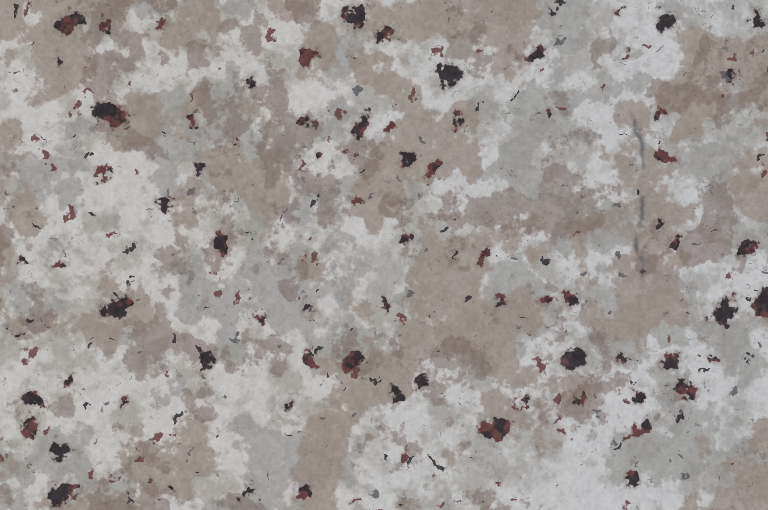
This texture is drawn by a Shadertoy shader. Its source:

```glsl
// Polished pale granite: cream ground, beige and grey patches, black and maroon grains.

const vec3 WHITE    = vec3(0.755, 0.748, 0.742);
const vec3 CREAM    = vec3(0.655, 0.642, 0.622);
const vec3 BEIGE    = vec3(0.570, 0.525, 0.498);
const vec3 GREY     = vec3(0.570, 0.566, 0.556);
const vec3 BROWN    = vec3(0.470, 0.415, 0.395);
const vec3 MAROON   = vec3(0.370, 0.225, 0.230);
const vec3 BLACK    = vec3(0.165, 0.150, 0.170);
const vec3 SLATE    = vec3(0.350, 0.350, 0.370);

// Sine-free hash: three values in 0..1 per lattice point
vec3 hash3(vec2 p) {
    vec3 q = fract(p.xyx * vec3(0.1031, 0.1030, 0.0973));
    q += dot(q, q.yxz + 33.33);
    return fract((q.xxy + q.yzz) * q.zyx);
}

float noise(vec2 p) {
    vec2 i = floor(p), f = fract(p);
    f = f * f * f * (f * (f * 6.0 - 15.0) + 10.0);
    float low  = mix(hash3(i).x, hash3(i + vec2(1, 0)).x, f.x);
    float high = mix(hash3(i + vec2(0, 1)).x, hash3(i + vec2(1, 1)).x, f.x);
    return mix(low, high, f.y);
}

// Rotated octaves, normalised to 0..1
float fbm(vec2 p, int octaves, float gain) {
    float sum = 0.0, total = 0.0, amp = 1.0;
    for (int i = 0; i < octaves; i++) {
        sum += amp * noise(p);
        total += amp;
        amp *= gain;
        p = mat2(1.6, 1.2, -1.2, 1.6) * p + 17.3;
    }
    return sum / total;
}

// Scattered elongated grains: x = distance in canvas units, y = random id
vec2 grains(vec2 p, float cells, float density, vec2 radii, float seed) {
    vec2 q = p * cells, cell = floor(q), nearest = vec2(1.0, 0.0);
    for (int y = -1; y <= 1; y++)
    for (int x = -1; x <= 1; x++) {
        vec2 c = cell + vec2(x, y);
        vec3 place = hash3(c + seed), form = hash3(c + seed + 71.0);
        if (place.z > density) continue;
        float angle = 0.6 + 2.2 * (form.x - 0.5);
        vec2 axis = vec2(cos(angle), sin(angle));
        vec2 d = q - c - 0.15 - 0.7 * place.xy;
        d = vec2(dot(d, axis), dot(d, vec2(-axis.y, axis.x)));
        d.y *= mix(1.1, 2.2, form.z);
        float dist = (length(d) - mix(radii.x, radii.y, form.y * form.y)) / cells;
        if (dist < nearest.x) nearest = vec2(dist, form.z);
    }
    return nearest;
}

float cover(float dist, float softness) {
    return smoothstep(softness, -softness, dist);
}

// Cloudy cream ground, cooler to the right
vec3 ground(vec2 p) {
    float cloud = fbm(p * 16.0 + 5.0, 5, 0.65);
    vec3 col = mix(CREAM, WHITE, smoothstep(0.32, 0.56, cloud));
    return col + vec3(-0.010, 0.0, 0.014) * smoothstep(0.3, 1.4, p.x);
}

// Translucent mineral patch with a ragged outline
float patches(vec2 p, float scale, float level) {
    return smoothstep(level, level + 0.07, fbm(p * scale, 6, 0.62));
}

// Broken dark crack, roughly upright
float vein(vec2 p) {
    float path = 1.26 + 0.05 * (fbm(vec2(p.y * 9.0, 3.0), 4, 0.6) - 0.5);
    float span = smoothstep(0.40, 0.55, p.y) * smoothstep(0.90, 0.80, p.y);
    float gaps = smoothstep(0.42, 0.58, fbm(p * 22.0 + 40.0, 3, 0.6));
    return cover(abs(p.x - path) - 0.004, 0.005) * span * gaps;
}

void mainImage(out vec4 fragColor, in vec2 fragCoord) {
    vec2 uv = fragCoord / iResolution.y;
    vec2 wobble = vec2(fbm(uv * 30.0, 4, 0.65), fbm(uv * 30.0 + 90.0, 4, 0.65)) - 0.5;
    vec2 warped = uv + 0.050 * wobble;
    float ragged = fbm(uv * 75.0 + 11.0, 3, 0.6) - 0.5;
    float fine = fbm(uv * 110.0, 3, 0.7);

    // Ground and patches
    vec3 col = ground(uv);
    col = mix(col, GREY, 0.65 * patches(uv + 31.0, 9.0, 0.555));
    col = mix(col, BEIGE, 0.75 * patches(uv + 7.0, 8.0, 0.535));
    col = mix(col, BROWN, 0.55 * patches(uv + 53.0, 10.0, 0.60));

    // Large grains with a stained rim, mixed black and maroon inside
    vec2 large = grains(warped, 11.0, 0.42, vec2(0.10, 0.34), 3.0);
    large.x += 0.020 * ragged;
    col = mix(col, BROWN, 0.40 * cover(large.x - 0.006, 0.010));
    float redness = smoothstep(0.40, 0.62, fbm(uv * 42.0 + 23.0, 3, 0.6) + 0.3 * (large.y - 0.5));
    col = mix(col, mix(BLACK, MAROON, redness), 0.88 * cover(large.x, 0.0035));

    // Small grains, each of one mineral
    vec2 small = grains(warped + 4.0, 25.0, 0.27, vec2(0.07, 0.27), 130.0);
    small.x += 0.010 * ragged;
    vec3 mineral = small.y < 0.4 ? MAROON : (small.y < 0.7 ? SLATE : BLACK);
    col = mix(col, mineral, 0.80 * cover(small.x, 0.0028));

    // Dust specks and crack
    vec2 dust = grains(warped + 9.0, 60.0, 0.13, vec2(0.06, 0.20), 260.0);
    col = mix(col, SLATE, 0.55 * cover(dust.x, 0.002));
    col = mix(col, SLATE, 0.75 * vein(uv));

    // Crystal grain
    col += 0.09 * (fine - 0.5);
    fragColor = vec4(clamp(col, 0.0, 1.0), 1.0);
}
```
